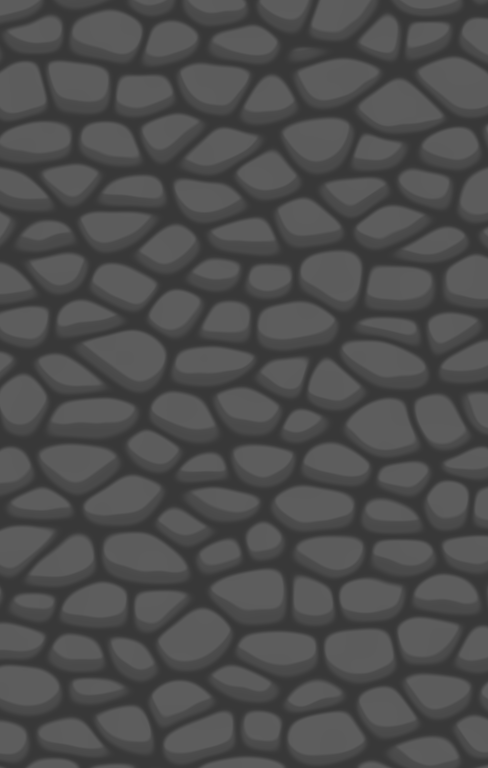
Give the GLSL for this texture, as a WebGL 1 fragment shader.

```glsl
precision highp float;
// Grey cobblestone wall: rounded, irregular stones with a shaded lower lip and dark soft joints.

uniform vec2 u_resolution;

// Lengths are fractions of the canvas height.
const vec2 CELL_SIZE = vec2(0.089, 0.0605);
const float JITTER = 0.72;
const float SIZE_VARIATION = 0.26;
const float CORNER_SOFTNESS = 0.0068;
const float JOINT_HALF_WIDTH = 0.0043;
const float JOINT_BLUR = 0.0032;
const float LIP_HEIGHT = 0.0125;
const float LIP_BLUR = 0.0012;
const float WARP_AMOUNT = 0.009;
const float WARP_SCALE = 22.0;

const vec3 TOP_COLOR = vec3(0.363);
const vec3 LIP_COLOR = vec3(0.295);
const vec3 JOINT_COLOR = vec3(0.243);
const vec3 DEEP_JOINT_COLOR = vec3(0.218);

vec2 hash2(vec2 p) {
  vec3 h = fract(p.xyx * vec3(0.1031, 0.1030, 0.0973));
  h += dot(h, h.yzx + 33.33);
  return fract((h.xx + h.yz) * h.zy);
}

float noise(vec2 p) {
  vec2 i = floor(p);
  vec2 f = fract(p);
  f = f * f * (3.0 - 2.0 * f);
  float low = mix(hash2(i).x, hash2(i + vec2(1.0, 0.0)).x, f.x);
  float high = mix(hash2(i + vec2(0.0, 1.0)).x, hash2(i + vec2(1.0)).x, f.x);
  return mix(low, high, f.y) - 0.5;
}

// Stone centre in grid units, with alternate rows staggered; z is its weight.
vec3 stoneSite(vec2 id) {
  vec2 stagger = vec2(0.5 * mod(id.y, 2.0), 0.5);
  vec2 center = id + stagger + JITTER * (hash2(id + 71.0) - 0.5);
  return vec3(center, SIZE_VARIATION * (hash2(id + 137.0).x - 0.5));
}

// Distance from p to the weighted border between two stones.
float borderDistance(vec2 p, vec3 own, vec3 other) {
  vec2 across = other.xy - own.xy;
  float side = dot(0.5 * (own.xy + other.xy) - p / CELL_SIZE, across);
  return (side + 0.5 * (own.z - other.z)) / length(across / CELL_SIZE);
}

void main() {
  vec2 uv = gl_FragCoord.xy / u_resolution.y;
  vec2 warp = vec2(noise(uv * WARP_SCALE), noise(uv * WARP_SCALE + 47.0));
  vec2 p = uv + WARP_AMOUNT * warp;
  vec2 base = floor(p / CELL_SIZE);

  // Find the stone that owns this point.
  vec2 ownId = base;
  float nearest = 100.0;
  for (int y = -2; y <= 2; y++) {
    for (int x = -2; x <= 2; x++) {
      vec2 id = base + vec2(float(x), float(y));
      vec3 site = stoneSite(id);
      vec2 toSite = site.xy - p / CELL_SIZE;
      float reach = dot(toSite, toSite) - site.z;
      if (reach < nearest) {
        nearest = reach;
        ownId = id;
      }
    }
  }

  // The top face is the stone outline shifted up by the lip.
  vec3 own = stoneSite(ownId);
  vec2 variation = hash2(ownId + 211.0);
  vec2 lip = LIP_HEIGHT * vec2(0.6 * (variation.x - 0.5), 0.75 + 0.5 * variation.y);
  lip.y += 0.006 * noise(uv * 38.0 + 19.0);

  // Smooth minimum of all border distances rounds the corners.
  vec2 decay = vec2(0.0);
  for (int y = -2; y <= 2; y++) {
    for (int x = -2; x <= 2; x++) {
      vec2 id = ownId + vec2(float(x), float(y));
      if (x != 0 || y != 0) {
        vec3 other = stoneSite(id);
        vec2 border = vec2(borderDistance(p, own, other), borderDistance(p - lip, own, other));
        decay += exp(-border / CORNER_SOFTNESS);
      }
    }
  }
  vec2 inset = -CORNER_SOFTNESS * log(decay) - JOINT_HALF_WIDTH;

  // Shade joint, lip and top face.
  float pixel = 0.7 / u_resolution.y;
  float body = smoothstep(-JOINT_BLUR, JOINT_BLUR, inset.x);
  float top = smoothstep(-LIP_BLUR - pixel, LIP_BLUR + pixel, inset.y);
  float depth = smoothstep(0.001, -0.007, inset.x);
  vec3 joint = mix(JOINT_COLOR, DEEP_JOINT_COLOR, depth);
  vec3 lipShade = LIP_COLOR * (1.0 + 0.03 * smoothstep(-0.009, 0.0, inset.y) - 0.015);
  vec3 face = TOP_COLOR * (1.0 + 0.02 * noise(uv * 30.0));
  vec3 color = mix(joint, mix(lipShade, face, top), body);
  gl_FragColor = vec4(color, 1.0);
}
```
